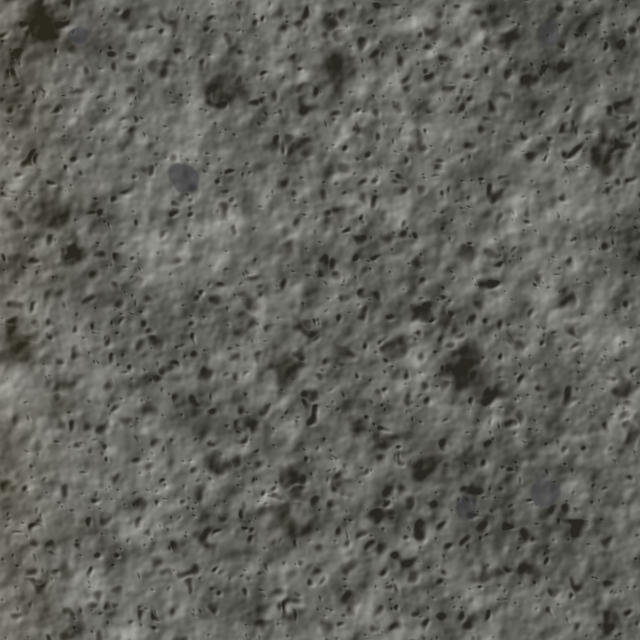
Give the GLSL for this texture, as a three.js fragment shader.

```glsl
// Weathered grey concrete: pitted, grainy relief lit from the upper left, with a few smooth pebbles.
varying vec2 vUv;

// Tone and colour
const float BASE_TONE = 0.396;
const float DARKEST = 0.15;
const float LIGHTEST = 0.66;
const vec3 STONE_TINT = vec3(0.004, 0.003, -0.017);
const vec3 RUST_TINT = vec3(0.018, 0.004, -0.024);
const vec3 PEBBLE_COLOR = vec3(0.29, 0.29, 0.30);

// Light and relief
const vec2 TO_LIGHT = vec2(-0.77, 0.64);
const float LIGHT_STEP = 0.005;
const float BUMP_RELIEF = 0.27;
const float PIT_RELIEF = 0.14;
const float PIT_SHADE = 0.18;
const float BUMP_SHADE = 0.06;
const float MOTTLE_GAIN = 0.08;

// Cells across the canvas for each feature size
const float TINY_PITS = 66.0;
const float SMALL_PITS = 31.0;
const float MEDIUM_PITS = 14.0;
const float LARGE_PITS = 5.0;
const float PEBBLES = 6.0;

vec3 hash3(vec2 cell, float seed) {
  vec3 p = fract(vec3(cell.xyx + seed * 17.3) * vec3(0.1031, 0.1030, 0.0973));
  p += dot(p, p.yxz + 33.33);
  return fract((p.xxy + p.yzz) * p.zyx);
}

// Smooth cellular noise: one soft bump or dent per cell, roughly -1 to 1.
float grain(vec2 p, float seed) {
  vec2 cell = floor(p);
  float sum = 0.0;
  for (int y = -1; y <= 1; y++) {
    for (int x = -1; x <= 1; x++) {
      vec2 id = cell + vec2(float(x), float(y));
      vec3 rnd = hash3(id, seed);
      vec2 offset = p - id - rnd.xy;
      float k = max(0.0, 1.0 - dot(offset, offset));
      sum += (rnd.z * 2.0 - 1.0) * k * k * k;
    }
  }
  return sum;
}

// Scattered, randomly turned ovals: 1 inside, 0 outside. Radius is in cells.
float ovals(vec2 p, float radius, float density, float core, float seed) {
  vec2 cell = floor(p);
  float cover = 0.0;
  for (int y = -1; y <= 1; y++) {
    for (int x = -1; x <= 1; x++) {
      vec2 id = cell + vec2(float(x), float(y));
      vec3 place = hash3(id, seed);
      vec3 shape = hash3(id, seed + 5.0);
      vec2 offset = p - id - 0.1 - 0.8 * place.xy;
      float c = cos(6.2832 * shape.x);
      float s = sin(6.2832 * shape.x);
      offset = mat2(c, -s, s, c) * offset;
      offset.x *= mix(0.75, 1.35, shape.y);
      float d = length(offset) / (radius * mix(0.5, 1.0, shape.z));
      float oval = 1.0 - smoothstep(core, 1.0, d);
      cover = max(cover, oval * step(place.z, density));
    }
  }
  return cover;
}

// Depth of all pits, with the outlines roughened by a warp.
float pitDepth(vec2 p) {
  vec2 warp = vec2(grain(p * 48.0, 1.0), grain(p * 48.0, 2.0));
  vec2 fine = p + 0.007 * warp;
  vec2 rough = p + 0.014 * warp;
  float depth = 0.5 * ovals(fine * TINY_PITS, 0.38, 0.24, 0.0, 3.0);
  depth = max(depth, 0.85 * ovals(fine * SMALL_PITS, 0.42, 0.46, 0.05, 4.0));
  depth = max(depth, 1.05 * ovals(rough * MEDIUM_PITS, 0.40, 0.46, 0.1, 6.0));
  return max(depth, 1.15 * ovals(rough * LARGE_PITS, 0.27, 0.42, 0.1, 7.0));
}

float bumps(vec2 p) {
  return 0.7 * grain(p * 30.0, 8.0)
       + 0.5 * grain(p * 58.0, 9.0)
       + 0.17 * grain(p * 112.0, 10.0);
}

// Broad patches of light and dark paste.
float mottling(vec2 p) {
  return 0.85 * grain(p * 5.0, 11.0)
       + 0.8 * grain(p * 13.0, 12.0)
       + 0.9 * grain(p * 25.0, 14.0);
}

void main() {
  vec2 p = vUv;
  vec2 lightward = p + TO_LIGHT * LIGHT_STEP;

  // Slopes that face the light brighten; pit floors darken.
  float pit = pitDepth(p);
  float bump = bumps(p);
  float mottle = mottling(p);
  float tone = BASE_TONE
             + BUMP_RELIEF * (bump - bumps(lightward))
             + PIT_RELIEF * (pitDepth(lightward) - pit)
             - PIT_SHADE * pit + BUMP_SHADE * bump + MOTTLE_GAIN * mottle;
  tone = clamp(tone, DARKEST, LIGHTEST);

  // Rusty stain along the left edge and inside the pits.
  float stain = 1.0 - smoothstep(0.0, 0.2, p.x + 0.05 * mottle);
  vec3 color = tone + STONE_TINT + RUST_TINT * (0.5 * stain + 0.25 * pit);

  // Bluish pebbles, smoother than the paste around them.
  float pebble = ovals(p * PEBBLES + 0.04 * bump, 0.17, 0.18, 0.75, 13.0);
  vec3 pebbleColor = PEBBLE_COLOR + 0.35 * (tone - BASE_TONE);
  color = mix(color, pebbleColor, 0.75 * pebble);

  gl_FragColor = vec4(color, 1.0);
}
```
